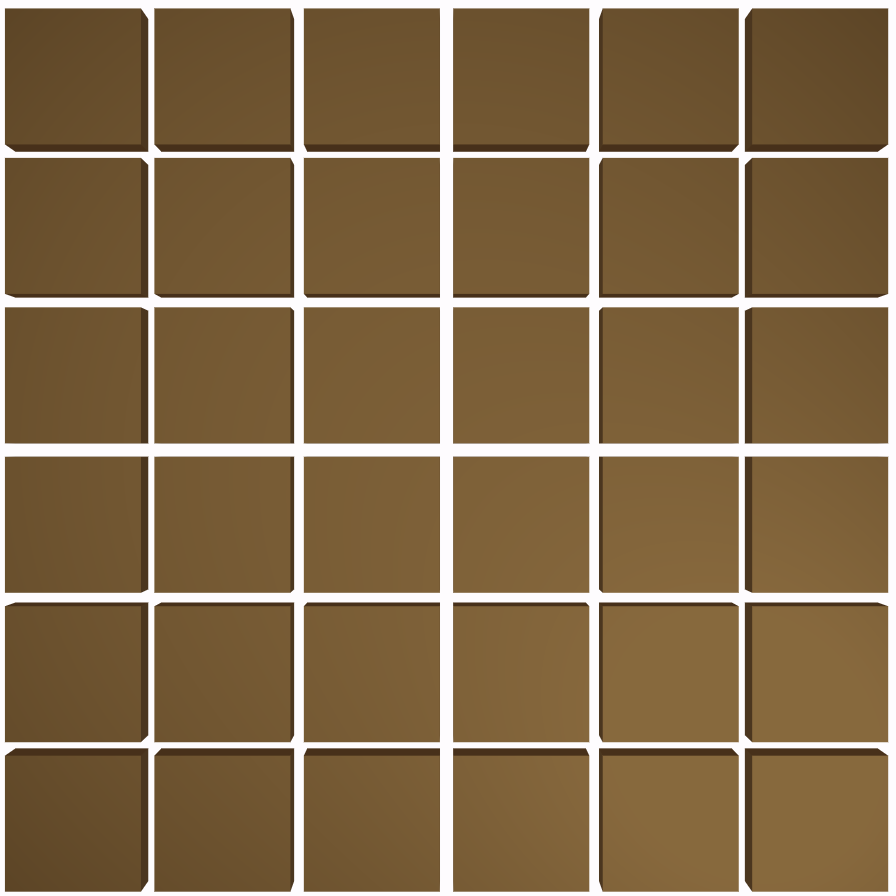
Write a WebGL 2 fragment shader that draws this pattern.

```glsl
#version 300 es
precision highp float;
// A six by six grid of brown square blocks on white, seen head on in perspective.
// Each block is the sweep of its front face toward a vanishing point near the
// middle, so mirrored coordinates and six half planes give its outline.

#define HALF_COUNT 3.0
#define FACE_SIZE 0.1518
#define GAP_SIZE 0.0150
#define BACK_SCALE 0.976
#define VANISHING_POINT vec2(0.4984, 0.4977)
#define LIGHT_POS vec2(0.95, 0.05)
#define FACE_DARK vec3(0.36, 0.268, 0.148)
#define FACE_LIT vec3(0.53, 0.41, 0.24)
#define SIDE_UPRIGHT vec3(0.295, 0.21, 0.12)
#define SIDE_LEVEL vec3(0.28, 0.19, 0.10)
#define PAPER vec3(0.995, 0.99, 0.998)

uniform vec2 u_resolution;
out vec4 fragColor;

float cover(float dist, float pixel) {
    return clamp(0.5 - dist / pixel, 0.0, 1.0);
}

float cross2(vec2 a, vec2 b) {
    return a.x * b.y - a.y * b.x;
}

float maxPart(vec2 v) {
    return max(v.x, v.y);
}

// Outline of a front face joined to its smaller back face
float blockDistance(vec2 p, vec2 nearCorner, vec2 farCorner) {
    vec2 cornerA = vec2(nearCorner.x, farCorner.y);
    vec2 cornerB = vec2(farCorner.x, nearCorner.y);
    float edges = max(maxPart(BACK_SCALE * nearCorner - p), maxPart(p - farCorner));
    float bevels = max(-cross2(p, normalize(cornerA)), cross2(p, normalize(cornerB)));
    return max(edges, bevels);
}

// Soft central pool of light with a warmer spot at the lower right
vec3 faceColor(vec2 uv) {
    vec2 fromCenter = uv - 0.5;
    vec2 fromLight = uv - LIGHT_POS;
    float pool = 0.68 - 1.4 * dot(fromCenter, fromCenter);
    float spot = 0.88 * exp(-6.0 * dot(fromLight, fromLight));
    return mix(FACE_DARK, FACE_LIT, clamp(pool + spot, 0.0, 1.0));
}

void main() {
    vec2 uv = gl_FragCoord.xy / u_resolution;
    float pixel = 1.0 / min(u_resolution.x, u_resolution.y);

    // Mirror about the vanishing point and pick the block
    vec2 p = abs(uv - VANISHING_POINT);
    float pitch = FACE_SIZE + GAP_SIZE;
    float middleScale = 0.5 * (1.0 + BACK_SCALE);
    vec2 cell = min(floor(p / (pitch * middleScale)), HALF_COUNT - 1.0);
    vec2 nearCorner = cell * pitch + 0.5 * GAP_SIZE;
    vec2 farCorner = nearCorner + FACE_SIZE;

    // Sides meet along the line from the near corner to the vanishing point
    float seam = cross2(p, normalize(nearCorner));
    vec3 side = mix(SIDE_LEVEL, SIDE_UPRIGHT, cover(seam, pixel));

    // Sides first, then the front face
    float faceDistance = max(maxPart(nearCorner - p), maxPart(p - farCorner));
    vec3 block = mix(side, faceColor(uv), cover(faceDistance, pixel));
    // Outer edges carry face color, so they do not pick up a dark rim
    float outerEdge = maxPart(p - farCorner);
    block = mix(block, faceColor(uv), step(maxPart(nearCorner - p), outerEdge) * step(-pixel, outerEdge));

    float outline = blockDistance(p, nearCorner, farCorner);
    fragColor = vec4(mix(PAPER, block, cover(outline, pixel)), 1.0);
}
```
